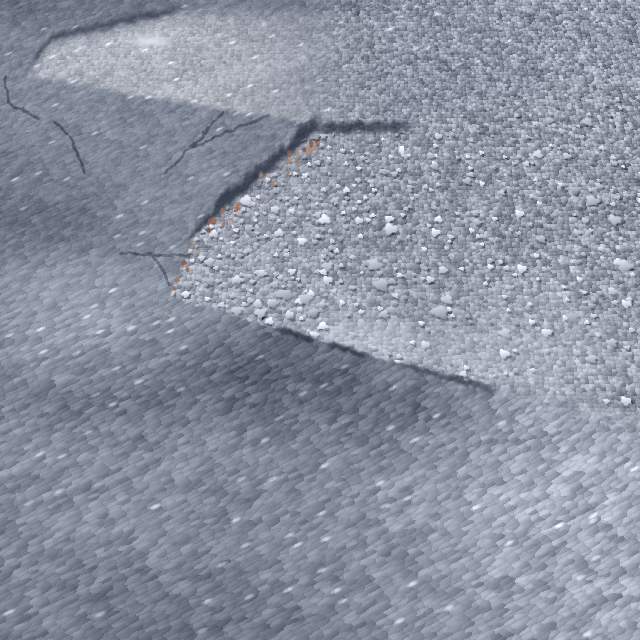
Reproduce this texture procedurally as a three.js fragment shader.

```glsl
varying vec2 vUv;

vec2 hash2(vec2 p) {
  return fract(sin(vec2(dot(p, vec2(127.1, 311.7)), dot(p, vec2(269.5, 183.3)))) * 43758.5);
}

// Nearest cell: offset to its centre, distance, identity
vec4 cells(vec2 p) {
  vec4 best = vec4(0., 0., 9., 0.);
  for (int j = -1; j <= 1; j++)
    for (int i = -1; i <= 1; i++) {
      vec2 id = floor(p) + vec2(i, j);
      vec2 h = hash2(id);
      vec2 d = p - id - .15 - .7 * h;
      float dist = length(d);
      if (dist < best.z) best = vec4(d, dist, fract(h.x * 17. + h.y * 31.));
    }
  return best;
}

float waves(vec2 p) {
  float sum = 0., amp = .5;
  for (int i = 0; i < 4; i++) {
    sum += amp * sin(p.x + 1.7 * sin(p.y * .8 + float(i))) * cos(p.y + sin(p.x * .7));
    p = mat2(1.5, 1.2, -1.2, 1.5) * p + 3.1;
    amp *= .6;
  }
  return sum;
}

float rise(float x, float x0, float x1, float dy) {
  return dy * clamp((x - x0) / (x1 - x0), 0., 1.);
}

float blob(vec2 p, float x, float y, float rx, float ry) {
  vec2 d = (p - vec2(x, y)) / vec2(rx, ry);
  return exp(-dot(d, d));
}

float span(float x, float a, float b, float soft) {
  return smoothstep(a - soft, a + soft, x) * (1. - smoothstep(b - soft, b + soft, x));
}

float crack(vec2 p, float x0, float y0, float x1, float y1) {
  vec2 a = vec2(x0, y0), ab = vec2(x1, y1) - a;
  float h = clamp(dot(p - a, ab) / dot(ab, ab), 0., 1.);
  return 1. - smoothstep(.001, .0035, length(p - a - ab * h));
}

// Signed tone of speckled aggregate
float grain(vec2 p) {
  vec4 c = cells(p);
  return (c.w - .5) * (1. - .6 * c.z) + .3 * (c.y - c.x) - .25 * (c.z - .35);
}

// Angular stone: coverage, tone
vec2 stone(vec2 p, float density) {
  vec4 c = cells(p);
  float angle = atan(c.y, c.x);
  float size = .26 + .16 * fract(c.w * 37.);
  size *= 1. + .16 * sin(angle * 3. + c.w * 40.) + .1 * sin(angle * 5. + c.w * 90.);
  float cover = step(fract(c.w * 11.), density) * (1. - smoothstep(size - .1, size + .05, c.z));
  return vec2(cover, .66 + .26 * fract(c.w * 53.) + .35 * c.y - .1 * c.x);
}

// Broad light and dark areas of the road
float roadTone(vec2 p) {
  float t = .535 + .07 * smoothstep(.4, .9, p.x) + .035 * waves(p * 13.);
  t += .09 * blob(p, .12, .51, .2, .09) + .08 * blob(p, .95, .22, .3, .2);
  t += .04 * blob(p, .08, .24, .13, .1) - .09 * blob(p, .02, .66, .2, .06);
  t -= .07 * blob(p, .14, .36, .13, .04) + .14 * blob(p, .42, .42, .2, .08);
  t -= .1 * blob(p, .65, .36, .16, .06) + .06 * blob(p, .28, .02, .35, .13);
  return t - .15 * blob(p, .87, .71, .1, .025) - .07 * blob(p, .1, 1., .35, .05);
}

void main() {
  vec2 p = vUv;
  float depth = 1.45 - .6 * p.y;
  vec2 ground = vec2((p.x - .5) / depth, -2.1 * log(depth));
  vec2 w = p + .004 * vec2(waves(p * 85.), waves(p.yx * 97. + 4.));

  // Heights relative to the broken rims
  float above = w.y - .535 - rise(w.x, .265, .305, .105) - rise(w.x, .305, .5, .165)
    - rise(w.x, .64, .85, .06);
  float inside = w.y - .535 + rise(w.x, .27, .57, .088) + rise(w.x, .57, 1., .115);
  float topSoft = mix(.004, .09, smoothstep(.55, .85, p.x));
  float lowSoft = mix(.003, .05, smoothstep(.7, .95, p.x));
  float hole = (1. - smoothstep(-topSoft, topSoft, above))
    * smoothstep(-lowSoft, lowSoft, inside) * smoothstep(.263, .27, w.x);

  // Shallow worn patch
  float crest = w.y - .88 - rise(w.x, .035, .08, .06) - rise(w.x, .08, .28, .045);
  float pale = smoothstep(-.006, .008, w.y - .88 + rise(w.x, .04, .5, .075))
    * smoothstep(.035, .05, w.x) * (1. - smoothstep(-.025, .008, crest)) * (1. - smoothstep(.3, .72, p.x));

  // Aggregate, crisp above and smeared toward the foreground
  float coarse = smoothstep(.42, .56, p.x) * smoothstep(.4, .55, p.y);
  vec2 smeared = vec2(dot(ground, vec2(.35, .23)), dot(ground, vec2(-.54, .84)));
  float crisp = grain(ground * 155.) + .5 * grain(ground * 82. + 9.);
  float streak = grain(smeared * 165.) + .5 * grain(smeared * 85. + 5.);
  float sharp = max(max(hole, pale), max(coarse, .35 * smoothstep(.45, .7, p.y)));
  float rough = mix(streak, crisp, sharp);
  float contrast = .16 + .07 * smoothstep(.5, 1., p.x) + .1 * max(hole, coarse);

  float dust = blob(p, .82, .45, .25, .09) + blob(p, .55, .47, .12, .03);
  float bed = .6 + .09 * dust + .07 * blob(p, .35, .58, .13, .1) + .05 * waves(p * 18.);
  float tone = mix(roadTone(p), .71 + .07 * waves(p * vec2(14., 40.)), .85 * pale);
  tone = mix(tone, bed, hole) + contrast * rough * (1. - .35 * hole * min(dust, 1.));
  vec4 fleck = cells(smeared * 60. + 20.);
  tone += .22 * step(.86, fleck.w) * (1. - smoothstep(.06, .24, fleck.z)) * (1. - hole);

  // Loose stones, from fine gravel to large chips
  float size = 92.;
  for (int i = 0; i < 3; i++) {
    float density = mix(.32, .1, smoothstep(.35, .8, p.x)) * (1. - .3 * float(i));
    vec2 q = ground * size + float(i) * 7.;
    vec2 chip = stone(q, density);
    tone -= .15 * hole * stone(q + vec2(-.002, .004) * size, density).x;
    tone = mix(tone, chip.y, chip.x * max(hole, .25 * pale));
    size *= .6;
  }
  tone = mix(tone, .88, blob(w, .235, .936, .028, .008));

  // Rim shadows and broken edge slivers
  float lip = span(above, -.006, .016 + .016 * waves(vec2(p.x * 60., 2.)), .009) * span(p.x, .3, .5, .012);
  lip = max(lip, .85 * span(above, -.012, .004, .005) * span(p.x, .495, .64, .02));
  lip = max(lip, .7 * span(crest, -.004, .007, .006) * span(p.x, .05, .28, .02));
  float gaps = span(p.x, .435, .49, .01) + span(p.x, .515, .57, .01) + .7 * span(p.x, .625, .77, .02);
  lip = max(lip, gaps * span(inside, -.007, .003, .004));
  tone = mix(tone, .22 + .06 * rough, .85 * lip);

  // Cracks through the old surface
  float lines = crack(w, .008, .88, .012, .84) + crack(w, .012, .84, .06, .815)
    + crack(w, .085, .81, .115, .78) + crack(w, .115, .78, .13, .73)
    + crack(w, .26, .73, .35, .825) + crack(w, .3, .77, .42, .82)
    + crack(w, .19, .605, .3, .6) + crack(w, .24, .6, .265, .555);
  tone -= .17 * min(lines, 1.);

  // Cool asphalt, warm dust, and dry leaves beneath the rim
  vec3 color = tone + mix(vec3(-.03, 0., .06), vec3(0., 0., .025), .5 * pale + .25 * hole);
  vec4 leaf = cells(w * vec2(85., 65.));
  float litter = step(.55, leaf.w) * (1. - smoothstep(.2, .4, leaf.z))
    * span(above, -.035, .004, .006) * span(p.x, .265, .5, .01);
  vec3 dry = mix(vec3(.48, .25, .17), vec3(.74, .55, .42), fract(leaf.w * 29.));
  gl_FragColor = vec4(mix(color, dry, .75 * litter), 1.);
}
```
